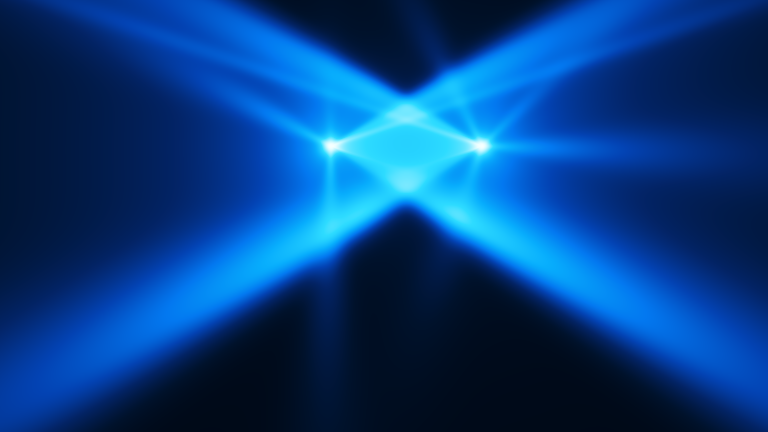
Give the GLSL for this background, as a Shadertoy shader.

```glsl
// Two blue stage lamps whose crossing beams form a glowing diamond in dark haze.

// Positions are in canvas heights, measured from the centre of the canvas.
const vec2 LEFT_LAMP = vec2(-0.123, 0.162);
const vec2 RIGHT_LAMP = vec2(0.227, 0.162);
const float PI = 3.14159;

// Angles are in radians, measured from the inward horizontal of each lamp.
const float UPPER_ANGLE = 0.47;
const float LOWER_ANGLE = -0.51;
const vec2 UPPER_WIDTHS = vec2(0.12, 0.075);  // inner side, outer side
const vec2 LOWER_WIDTHS = vec2(0.16, 0.10);
const float BEAM_BLUR = 0.011;
const float RAY_BLUR = 0.005;
const float FAN_POWER = 0.68;
const float FAN_FADE = 1.65;
const float CORE_RADIUS = 0.023;
const float HALO_RADIUS = 0.055;
const float HAZE_RADIUS = 0.16;
const float AMBIENT = 0.06;

// Light ramp from darkness to the white lamp core.
const int STEPS = 7;
const vec3 RAMP[8] = vec3[8](
    vec3(0.00, 0.01, 0.03), vec3(0.00, 0.07, 0.17),
    vec3(0.01, 0.14, 0.40), vec3(0.01, 0.26, 0.70),
    vec3(0.01, 0.47, 0.94), vec3(0.03, 0.68, 0.99),
    vec3(0.18, 0.86, 1.00), vec3(0.96, 1.00, 1.00));

// Adds light without exceeding full brightness.
float screenBlend(float a, float b) {
    return 1.0 - (1.0 - a) * (1.0 - clamp(b, 0.0, 1.0));
}

// Angle of d away from a given heading, wrapped to -PI..PI.
float angleFrom(vec2 d, float heading) {
    vec2 dir = vec2(cos(heading), sin(heading));
    return atan(dir.x * d.y - dir.y * d.x, dot(d, dir) + 1e-5);
}

// Soft wedge of light that widens and fades away from its lamp.
float ray(vec2 d, float heading, float width, float power, float fade) {
    float r = length(d) + 1e-4;
    float a = angleFrom(d, heading) / (width + RAY_BLUR / r);
    return power * exp(-a * a - fade * r);
}

// Main beam with a softer inner side, gathering strength past the lamp.
float beam(vec2 d, float heading, vec2 widths, float power, float fade, float rise) {
    float r = length(d) + 1e-4;
    float a = -sign(heading) * angleFrom(d, heading);
    a /= (a > 0.0 ? widths.x : widths.y) + BEAM_BLUR / r;
    return power * exp(-a * a - fade * r) * smoothstep(0.0, rise, r);
}

// Light shared by both lamps; +x points inward.
float lampLight(vec2 d) {
    float r = length(d);

    // Broad fan between the two main beams
    float spread = abs(angleFrom(d, 0.0));
    float fan = FAN_POWER * exp(-FAN_FADE * r);
    float light = fan * (1.0 - smoothstep(0.30, 0.64, spread));

    // Main beams
    light = screenBlend(light, beam(d, UPPER_ANGLE, UPPER_WIDTHS, 0.74, 1.0, 0.3));
    light = screenBlend(light, beam(d, LOWER_ANGLE, LOWER_WIDTHS, 1.1, 0.93, 0.36));

    // Thin streaks
    light = screenBlend(light, ray(d, 0.33, 0.024, 0.20, 0.7));
    light = screenBlend(light, ray(d, 0.49, 0.06, 0.55, 6.0));
    light = screenBlend(light, ray(d, -0.52, 0.07, 0.35, 6.0));

    // Haze, halo and core
    light = screenBlend(light, 0.30 * exp(-r / HAZE_RADIUS));
    light = screenBlend(light, 0.55 * exp(-r / HALO_RADIUS));
    return screenBlend(light, exp(-r * r / (CORE_RADIUS * CORE_RADIUS)));
}

vec3 rampColor(float light) {
    float level = light * float(STEPS);
    vec3 color = RAMP[0];
    for (int i = 0; i < STEPS; i++) {
        color = mix(color, RAMP[i + 1], clamp(level - float(i), 0.0, 1.0));
    }
    return color;
}

void mainImage(out vec4 fragColor, in vec2 fragCoord) {
    vec2 p = (fragCoord - 0.5 * iResolution.xy) / iResolution.y;
    vec2 left = p - LEFT_LAMP;
    vec2 right = p - RIGHT_LAMP;

    float light = screenBlend(AMBIENT, lampLight(left));
    light = screenBlend(light, lampLight(right * vec2(-1.0, 1.0)));

    // Side rays of the left lamp: down, up and outward
    light = screenBlend(light, ray(left, -1.59, 0.13, 0.40, 2.4));
    light = screenBlend(light, ray(left, 1.60, 0.15, 0.18, 7.0));
    light = screenBlend(light, ray(left, PI - 0.48, 0.14, 0.38, 2.3));

    // Side rays of the right lamp: outward, down and up
    light = screenBlend(light, ray(right, -0.03, 0.14, 0.32, 1.6));
    light = screenBlend(light, ray(right, -1.90, 0.18, 0.32, 4.0));
    light = screenBlend(light, ray(right, 0.77, 0.10, 0.24, 4.0));
    light = screenBlend(light, ray(right, 2.03, 0.13, 0.30, 3.2));

    fragColor = vec4(rampColor(light), 1.0);
}
```
